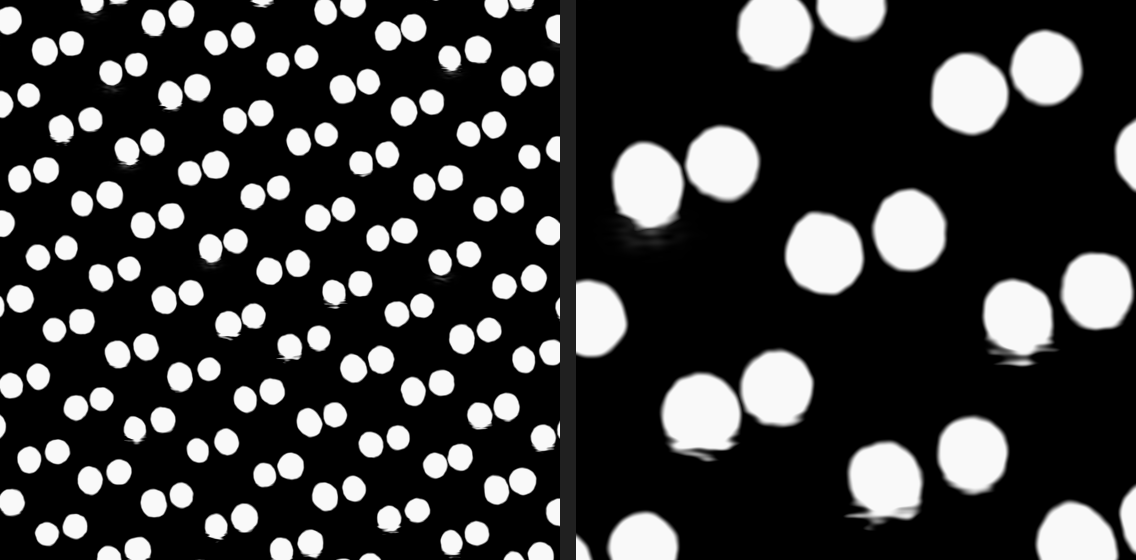
Left, the full canvas; right, a detail of the centre.
Reproduce this pattern procedurally as a three.js fragment shader.

```glsl
// Slanted lattice of paired, slightly ragged white dots on black.
varying vec2 vUv;

const vec3 BLACK = vec3(0.0);
const vec3 WHITE = vec3(0.975);

// Lattice basis, one cell per pair of dots
const vec2 STEP_ACROSS = vec2(0.1126, -0.0404);
const vec2 STEP_DOWN = vec2(0.0326, -0.1348);
const vec2 LATTICE_ORIGIN = vec2(0.1055, 0.9154);
const vec2 HALF_PAIR = vec2(0.0242, 0.0074);

const float DOT_RADIUS = 0.0227;
const float EDGE_WIDTH = 0.0021;

vec2 hash2(vec2 p) {
  vec2 h = vec2(dot(p, vec2(127.1, 311.7)), dot(p, vec2(269.5, 183.3)));
  return fract(sin(h) * 43758.545);
}

// Gradient noise, roughly -0.7 to 0.7
float gradientCorner(vec2 cell, vec2 corner, vec2 f) {
  return dot(hash2(cell + corner) * 2.0 - 1.0, f - corner);
}

float gradientNoise(vec2 p) {
  vec2 i = floor(p);
  vec2 f = p - i;
  vec2 u = f * f * f * (f * (f * 6.0 - 15.0) + 10.0);
  float low = mix(gradientCorner(i, vec2(0.0, 0.0), f), gradientCorner(i, vec2(1.0, 0.0), f), u.x);
  float high = mix(gradientCorner(i, vec2(0.0, 1.0), f), gradientCorner(i, vec2(1.0, 1.0), f), u.x);
  return mix(low, high, u.y);
}

vec2 rotate(vec2 p, float angle) {
  float c = cos(angle);
  float s = sin(angle);
  return vec2(c * p.x + s * p.y, c * p.y - s * p.x);
}

// Coordinates of p in the given basis
vec2 toLattice(vec2 p, vec2 a, vec2 b) {
  return vec2(p.x * b.y - p.y * b.x, a.x * p.y - a.y * p.x) / (a.x * b.y - a.y * b.x);
}

// Approximate signed distance to an upright ellipse
float ellipseDistance(vec2 p, float radius, float aspect) {
  vec2 radii = radius * vec2(inversesqrt(aspect), sqrt(aspect));
  return (length(p / radii) - 1.0) * radius;
}

// One dot; smear frays and softens its lower edge
float dotCoverage(vec2 q, float radius, float aspect, float tilt, float wobble, float streak, float smear) {
  float d = ellipseDistance(rotate(q, tilt), radius, aspect) + wobble;
  float fray = smear * smoothstep(0.3, 1.0, -q.y / radius);
  d += fray * (streak * 0.012 - 0.001);
  float width = EDGE_WIDTH + fray * 0.0025;
  return 1.0 - smoothstep(-width, width, d);
}

// Faint streaky smudge
float smudge(vec2 q, float streak) {
  vec2 s = q / vec2(0.016, 0.009);
  return exp(-dot(s, s)) * clamp(0.12 + streak * 0.4, 0.0, 0.3);
}

// Both dots of one lattice cell
float pairCoverage(vec2 p, vec2 cell, float wobble, float streak, float border) {
  vec2 shift = hash2(cell + 11.3) - 0.5;
  vec2 spread = hash2(cell + 27.9) - 0.5;
  vec2 sizes = hash2(cell + 43.1) - 0.5;
  vec2 shapes = hash2(cell + 61.7) - 0.5;
  vec2 flaws = hash2(cell + 83.5);

  vec2 center = LATTICE_ORIGIN + cell.x * STEP_ACROSS + cell.y * STEP_DOWN + shift * 0.006;
  vec2 offset = HALF_PAIR + spread * vec2(0.004, 0.002);
  vec2 q = p - center;

  float smear = smoothstep(0.55, 1.0, flaws.x);
  float left = dotCoverage(q + offset, DOT_RADIUS + sizes.x * 0.004, 1.12 + shapes.x * 0.2,
    0.3 + shapes.y * 0.4, wobble, streak, max(smear, border));
  float right = dotCoverage(q - offset, DOT_RADIUS + sizes.y * 0.004, 1.05 + shapes.y * 0.12,
    0.2 + shapes.x * 0.5, wobble, streak, max(smear * 0.25, border));

  // A few cells carry a ghost below the left dot
  float ghost = step(0.9, flaws.y) * smudge(q + vec2(0.022, 0.034), streak);
  return max(max(left, right), ghost);
}

void main() {
  vec2 p = vUv;
  float wobble = gradientNoise(p * 52.0) * 0.0024 + gradientNoise(p * 130.0 + 7.0) * 0.001;
  float streak = gradientNoise(p * vec2(70.0, 210.0));
  float border = smoothstep(0.03, 0.0, min(p.y, 1.0 - p.y));

  // Visit the nearest cells so dots may cross cell edges
  vec2 home = floor(toLattice(p - LATTICE_ORIGIN, STEP_ACROSS, STEP_DOWN) + 0.5);
  float coverage = 0.0;
  for (int j = -1; j <= 1; j++) {
    for (int i = -1; i <= 1; i++) {
      vec2 cell = home + vec2(float(i), float(j));
      coverage = max(coverage, pairCoverage(p, cell, wobble, streak, border));
    }
  }

  gl_FragColor = vec4(mix(BLACK, WHITE, coverage), 1.0);
}
```
